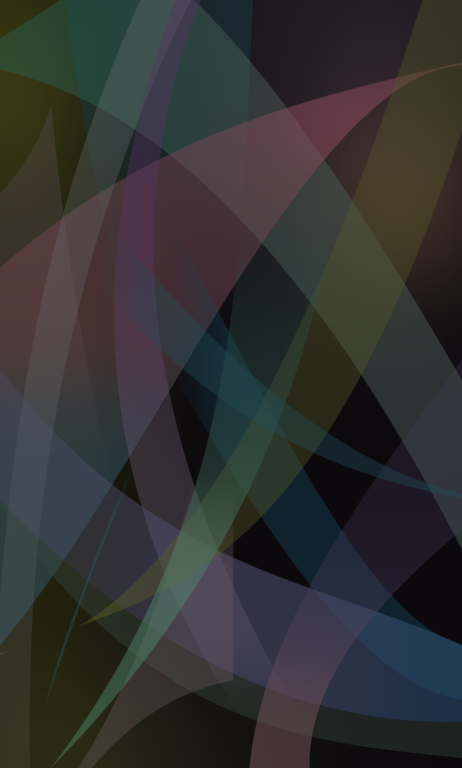
Give the GLSL for this background, as a Shadertoy shader.

```glsl
// Cubic through four values spaced evenly over t = 0..1
float arc(float t, vec4 k) {
    float a = 3.0 * t;
    return k.x * (1.0 - a) * (2.0 - a) * (3.0 - a) / 6.0
         + k.y * a * (2.0 - a) * (3.0 - a) / 2.0
         + k.z * a * (a - 1.0) * (3.0 - a) / 2.0
         + k.w * a * (a - 1.0) * (a - 2.0) / 6.0;
}

// Antialiased coverage, positive distances inside
float edge(float d) {
    return clamp(0.5 + d / max(fwidth(d), 1e-5), 0.0, 1.0);
}

// Area between two arcs, s measured across and t along them
float band(float s, float t, vec4 near, vec4 far) {
    return edge(s - arc(t, near)) * edge(arc(t, far) - s);
}

float glow(vec2 p, vec2 center, vec2 size) {
    vec2 q = (p - center) / size;
    return exp(-dot(q, q));
}

void veil(inout vec3 color, vec3 tint, float alpha) {
    color = mix(color, tint, alpha);
}

void mainImage(out vec4 fragColor, in vec2 fragCoord) {
    // Canvas coordinates with y running downward
    vec2 p = fragCoord / iResolution.xy;
    p.y = 1.0 - p.y;
    float x = p.x, y = p.y;

    // Dark olive to violet ground
    vec3 color = mix(vec3(0.13, 0.13, 0.055), vec3(0.045, 0.035, 0.05), smoothstep(0.05, 0.5, x));
    color += vec3(0.10, 0.08, 0.10) * glow(p, vec2(0.8, 0.05), vec2(0.4, 0.28));
    color += vec3(0.15, 0.11, 0.06) * glow(p, vec2(0.86, 0.26), vec2(0.22, 0.14));
    color += vec3(0.09, 0.09, 0.02) * glow(p, vec2(0.0, 0.12), vec2(0.2, 0.15));
    color += vec3(0.06, 0.06, 0.03) * glow(p, vec2(0.3, 1.0), vec2(0.35, 0.15));

    // Upper teal sheet and left spike
    vec4 spine = vec4(0.548, 0.515, 0.405, 0.11);
    veil(color, vec3(0.09, 0.22, 0.24),
         0.55 * (1.0 - smoothstep(0.05, 0.45, y)) * band(x, y, vec4(0.14, 0.243, 0.435, 0.78), spine));
    veil(color, vec3(0.34, 0.28, 0.30),
         0.4 * edge(y - 0.09) * (1.0 - smoothstep(0.3, 0.7, y))
         * band(x, y, vec4(0.083, -0.152, -1.41, -3.69), vec4(0.09, 0.15, 0.26, 0.45)));

    // Broad diagonal from upper left to right
    float corner = edge(y + 0.38 * x - 0.05);
    veil(color, mix(vec3(0.16, 0.36, 0.29), vec3(0.29, 0.36, 0.34), smoothstep(0.1, 0.6, x)),
         0.5 * corner * band(y, x, vec4(-0.12, -0.046, 0.178, 0.495), vec4(0.091, 0.186, 0.39, 0.716)));

    // Rose wing cooling to blue
    float wing = band(y, x, vec4(0.349, 0.211, 0.132, 0.081), vec4(0.84, 0.542, 0.234, 0.085));
    vec3 rose = vec3(0.45, 0.28, 0.32) + vec3(0.14, 0.03, 0.08) * glow(p, vec2(0.75, 0.155), vec2(0.25, 0.08));
    veil(color, mix(rose, vec3(0.20, 0.34, 0.41), smoothstep(0.4, 0.62, y)), 0.5 * wing);

    // Pale and violet upright ribbons
    veil(color, vec3(0.42, 0.44, 0.46), mix(0.36, 0.16, y)
         * band(x, y, vec4(0.304, 0.113, 0.017, -0.02), vec4(0.413, 0.2, 0.09, 0.065)));
    veil(color, mix(vec3(0.35, 0.19, 0.38), vec3(0.40, 0.36, 0.42), smoothstep(0.25, 0.7, y)),
         0.42 * (1.0 - smoothstep(0.8, 0.95, y))
         * band(x, y, vec4(0.38, 0.252, 0.31, 0.6), vec4(0.435, 0.333, 0.44, 0.72)));

    // Blue sweeps across the lower half
    veil(color, vec3(0.09, 0.27, 0.36), 0.42 * smoothstep(0.35, 0.52, x)
         * band(y, x, vec4(0.0, 0.25, 0.62, 0.84), vec4(0.1, 0.443, 0.758, 0.911)));
    vec4 hem = vec4(0.65, 0.82, 0.914, 0.94);
    veil(color, mix(vec3(0.32, 0.32, 0.45), vec3(0.17, 0.32, 0.46), smoothstep(0.55, 1.0, x)),
         mix(0.3, 0.55, smoothstep(0.0, 0.5, x)) * band(y, x, vec4(0.48, 0.67, 0.765, 0.84), hem));
    veil(color, vec3(0.22, 0.29, 0.25), 0.4 * band(y, x, hem, vec4(0.66, 0.87, 0.958, 0.987)));

    // Mauve folds at the foot
    veil(color, mix(vec3(0.28, 0.24, 0.36), vec3(0.44, 0.32, 0.35), smoothstep(0.75, 0.95, y)),
         mix(0.28, 0.55, smoothstep(0.65, 0.95, y))
         * band(x, y, vec4(1.5, 1.17, 0.765, 0.54), vec4(3.2, 2.0, 1.05, 0.67)));
    veil(color, vec3(0.42, 0.36, 0.38), 0.36 * smoothstep(0.6, 0.76, y)
         * band(x, y, vec4(0.6, 0.5, 0.4, 0.17), vec4(0.505))
         * edge(arc(x, vec4(1.2, 0.927, 0.88, 0.88)) - y));

    // Olive sickle and green blade
    veil(color, mix(vec3(0.42, 0.42, 0.16), vec3(0.33, 0.34, 0.15), smoothstep(0.1, 0.5, x)), 0.4
         * band(y, x, vec4(0.85, 0.733, 0.4, -0.17), vec4(0.853, 0.775, 0.6, 0.17)));
    veil(color, mix(vec3(0.18, 0.32, 0.29), vec3(0.32, 0.56, 0.44), smoothstep(0.5, 0.8, y)),
         0.44 * smoothstep(0.2, 0.52, y) * band(x, y, spine, vec4(0.8, 0.71, 0.515, 0.11)));

    // Slim teal crescent and fine sliver
    veil(color, vec3(0.13, 0.31, 0.35), 0.38 * smoothstep(0.18, 0.38, x)
         * band(y, x, vec4(0.1, 0.36, 0.546, 0.643), vec4(0.2, 0.447, 0.586, 0.648)));
    veil(color, vec3(0.16, 0.34, 0.36), 0.45 * smoothstep(0.6, 0.7, y) * (1.0 - smoothstep(0.85, 0.94, y))
         * band(x, y, vec4(0.58, 0.46, 0.245, 0.06), vec4(0.586, 0.466, 0.251, 0.064)));

    fragColor = vec4(color, 1.0);
}
```
